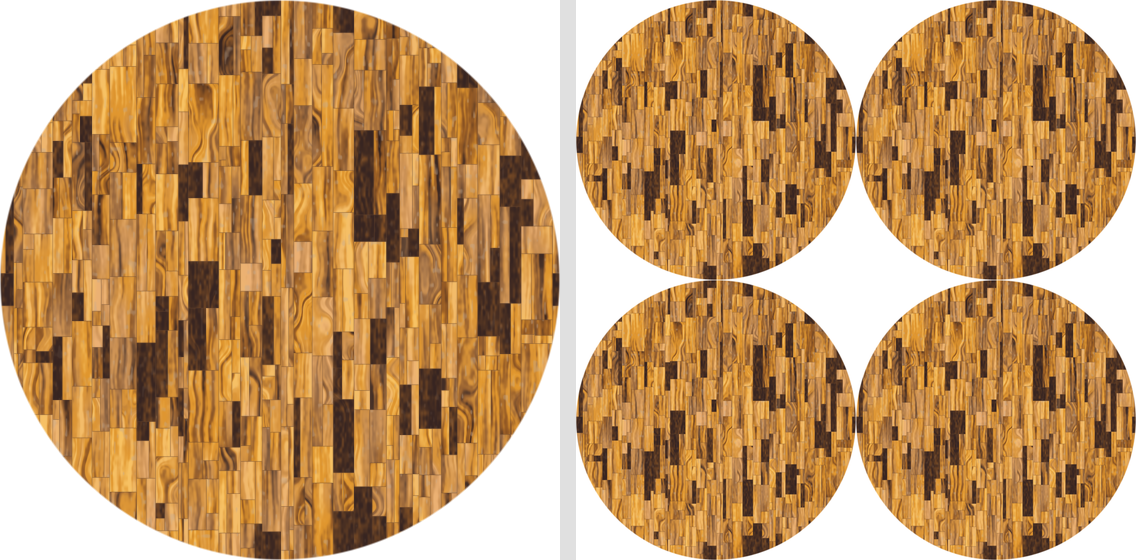
Left: one tile. Right: repeated 2 by 2.
Reproduce this texture procedurally as a Shadertoy shader.

```glsl
// Round mosaic of upright tiger eye slivers in gold, tan and dark brown on white.
#define COLUMNS 27.0
#define MIN_ROWS 8.0
#define JITTER 0.68
#define SPLIT_ACROSS 0.62
#define SPLIT_ALONG 0.35
#define DARK_SHARE 0.12
#define FIGURED_SHARE 0.2
#define BAND_CONTRAST 1.15
#define TAN_AMOUNT 0.75
#define SEAM_WIDTH 0.0013
#define DISC_RADIUS 0.499
#define SOFTNESS 0.0022

float hash(vec2 p) {
    vec3 q = fract(p.xyx * 0.1031);
    q += dot(q, q.yzx + 33.33);
    return fract((q.x + q.y) * q.z);
}

float noise(vec2 p) {
    vec2 i = floor(p), f = fract(p);
    f = f * f * (3.0 - 2.0 * f);
    return mix(mix(hash(i), hash(i + vec2(1, 0)), f.x),
               mix(hash(i + vec2(0, 1)), hash(i + vec2(1, 1)), f.x), f.y);
}

// Start of cell i on an axis that wraps after count cells
float cellStart(float i, float count, float seed) {
    return i + JITTER * hash(vec2(mod(i, count), seed));
}

// Irregular cuts of a wrapping axis: cell number, place inside the cell, cell size
vec3 cutAxis(float x, float count, float seed) {
    x *= count;
    float i = floor(x);
    if (x < cellStart(i, count, seed)) i -= 1.0;
    float start = cellStart(i, count, seed);
    float size = cellStart(i + 1.0, count, seed) - start;
    return vec3(mod(i, count), (x - start) / size, size / count);
}

// Randomly cuts a piece in two along one axis
void splitPiece(inout float place, inout float size, inout float seed, float chance) {
    if (hash(vec2(seed, 3.0)) > chance) return;
    float at = mix(0.3, 0.7, hash(vec2(seed, 5.0)));
    bool far = place > at;
    place = far ? (place - at) / (1.0 - at) : place / at;
    size *= far ? 1.0 - at : at;
    seed = seed * 3.0 + (far ? 1.0 : 2.0);
}

// Dark brown through gold to pale straw
vec3 goldRamp(float tone) {
    vec3 color = mix(vec3(0.20, 0.13, 0.12), vec3(0.58, 0.35, 0.14), smoothstep(0.0, 0.36, tone));
    color = mix(color, vec3(0.88, 0.59, 0.18), smoothstep(0.32, 0.66, tone));
    return mix(color, vec3(0.97, 0.76, 0.39), smoothstep(0.68, 1.05, tone));
}

vec3 mosaic(vec2 p) {
    // Layout of the pieces
    vec3 column = cutAxis(p.x, COLUMNS, 1.0);
    float rows = MIN_ROWS + floor(5.0 * hash(vec2(column.x, 7.0)));
    vec3 row = cutAxis(p.y + hash(vec2(column.x, 2.0)), rows, column.x + 10.0);
    vec2 place = vec2(column.y, row.y), size = vec2(column.z, row.z);
    float seed = column.x * 16.0 + row.x;
    splitPiece(place.x, size.x, seed, SPLIT_ACROSS);
    splitPiece(place.y, size.y, seed, SPLIT_ALONG);

    // Fibre bands, wavy in figured pieces
    vec2 q = place * size;
    vec2 offset = 90.0 * vec2(hash(vec2(seed, 11.0)), hash(vec2(seed, 13.0)));
    bool figured = hash(vec2(seed, 17.0)) < FIGURED_SHARE;
    float wave = (figured ? 0.045 : 0.007) * noise(q * vec2(35.0, 24.0) + offset);
    float x = q.x + wave;
    float bands = 0.62 * noise(vec2(x * 135.0, q.y * 6.0) + offset)
                + 0.38 * noise(vec2(x * 290.0, q.y * 16.0) + offset.yx);
    float grain = noise(q * vec2(240.0, 110.0) + offset);

    // Colour of the stone
    bool dark = hash(vec2(seed, 19.0)) < DARK_SHARE;
    float base = mix(0.40, 0.84, hash(vec2(seed, 23.0)));
    float tone = base + BAND_CONTRAST * (bands - 0.5) + 0.16 * (grain - 0.5);
    if (dark) tone = 0.10 + 0.22 * (bands - 0.5) + 0.16 * (grain - 0.5);
    vec3 color = goldRamp(tone);
    vec3 tan = vec3(0.80, 0.59, 0.42) * (0.58 + 0.55 * clamp(tone, 0.0, 1.0));
    float patches = noise(vec2(x * 75.0, q.y * 13.0) + offset.yx);
    float tanMix = smoothstep(0.2, 0.9, 0.55 * patches + 0.45 * hash(vec2(seed, 29.0)));
    color = mix(color, tan, dark ? 0.06 : TAN_AMOUNT * tanMix);
    float fleck = smoothstep(0.76, 0.95, noise(q * vec2(190.0, 75.0) + offset.yx));
    color = mix(color, vec3(0.76, 0.67, 0.58), fleck * (dark ? 0.1 : 0.4));

    // Thin seams between pieces
    vec2 border = min(place, 1.0 - place) * size;
    float seam = 1.0 - smoothstep(0.0, SEAM_WIDTH, min(border.x, border.y));
    return mix(color, vec3(0.40, 0.27, 0.18), 0.5 * seam);
}

void mainImage(out vec4 fragColor, in vec2 fragCoord) {
    vec2 uv = fragCoord / iResolution.xy;
    // Averaged samples soften every edge
    vec3 stone = vec3(0.0);
    for (int j = -1; j <= 1; j++)
        for (int i = -1; i <= 1; i++)
            stone += mosaic(uv + vec2(i, j) * SOFTNESS / 3.0) / 9.0;
    float radius = length(uv - 0.5);
    float outside = smoothstep(DISC_RADIUS - SOFTNESS, DISC_RADIUS + SOFTNESS, radius);
    fragColor = vec4(mix(stone, vec3(1.0), outside), 1.0);
}
```
